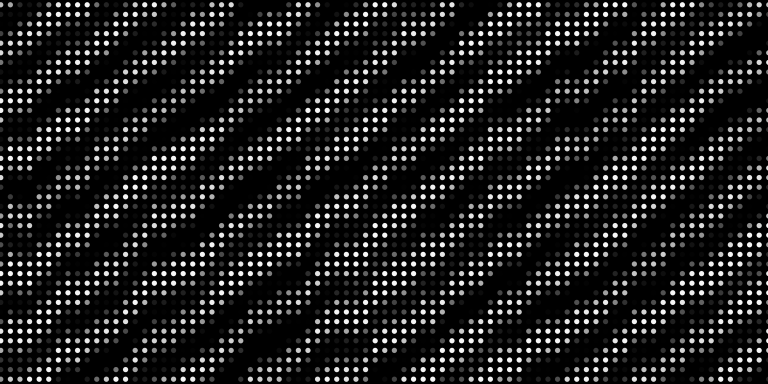
This pattern is drawn by a Shadertoy shader. Its source:

```glsl
// A grid of small round dots, 80 columns by 40 rows, on black.
// A diagonal wave sets the grey of each dot; gradient noise shifts its
// phase from column to column and lightens or darkens broad diagonal lanes.

const float TAU = 6.2831853;

vec2 hashGradient(vec2 cell) {
    float h = fract(sin(dot(cell, vec2(127.1, 311.7))) * 43758.5);
    return vec2(cos(TAU * h), sin(TAU * h));
}

float gradientNoise(vec2 p) {
    vec2 i = floor(p);
    vec2 f = p - i;
    vec2 u = f * f * f * (f * (f * 6.0 - 15.0) + 10.0);
    float a = dot(hashGradient(i), f);
    float b = dot(hashGradient(i + vec2(1, 0)), f - vec2(1, 0));
    float c = dot(hashGradient(i + vec2(0, 1)), f - vec2(0, 1));
    float d = dot(hashGradient(i + vec2(1, 1)), f - vec2(1, 1));
    return mix(mix(a, b, u.x), mix(c, d, u.x), u.y);
}

// Brightness of a dot: bands repeat every 6 rows and about 8 columns
float bandBrightness(vec2 dotId) {
    float across = dotId.y - 0.75 * (dotId.x - 35.0);
    float phase = TAU * across / 6.0;
    phase += 1.4 * gradientNoise(vec2(dotId.x * 0.17, 0.37));
    phase += 1.8 * gradientNoise(vec2(dotId.x * 0.53, dotId.y * 0.04 + 5.3));

    // Broad lanes that run along the bands
    float lane = gradientNoise(vec2(across * 0.13, (dotId.x + dotId.y) * 0.05));
    return smoothstep(-1.1, 1.15, cos(phase) + 1.3 * lane);
}

void mainImage(out vec4 fragColor, in vec2 fragCoord) {
    // Columns are centred near whole units, rows on half units
    vec2 p = fragCoord / iResolution.y * 40.0 + vec2(0.42, 0.0);
    vec2 dotId = floor(p);
    float dist = length(p - dotId - 0.5);

    // Round dot with a soft edge just over one pixel wide
    float edge = 0.65 * 40.0 / iResolution.y;
    float disc = 1.0 - smoothstep(0.27 - edge, 0.27 + edge, dist);

    fragColor = vec4(vec3(0.97 * disc * bandBrightness(dotId)), 1.0);
}
```
